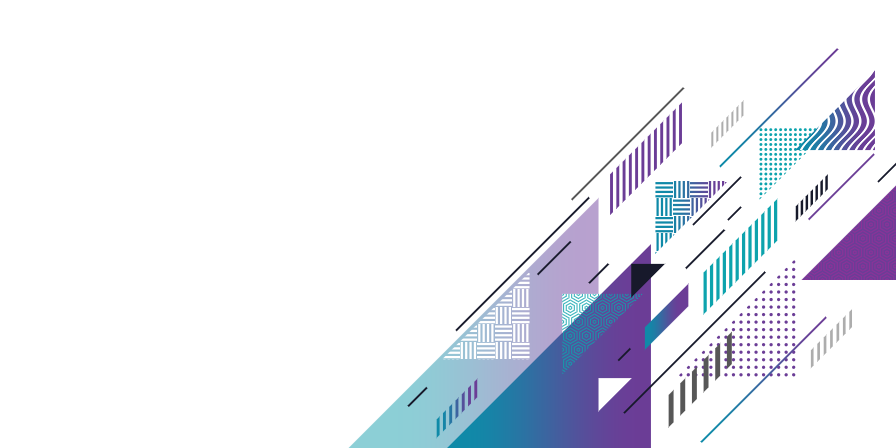
Give the GLSL for this background, as a Shadertoy shader.

```glsl
// Palette
const vec3 WHITE = vec3(1.0);
const vec3 TEAL = vec3(0.06, 0.54, 0.66);
const vec3 PURPLE = vec3(0.42, 0.24, 0.59);
const vec3 PALE_TEAL = vec3(0.55, 0.81, 0.84);
const vec3 PALE_PURPLE = vec3(0.72, 0.63, 0.81);
const vec3 MAGENTA = vec3(0.60, 0.18, 0.60);
const vec3 AQUA = vec3(0.05, 0.64, 0.68);
const vec3 INK = vec3(0.09, 0.10, 0.17);
const vec3 GRAY = vec3(0.34);
const vec3 SILVER = vec3(0.68);

// Sizes, in hundredths of the canvas height
const float LINE_WIDTH = 0.42;
const float WEAVE_CELL = 3.9;
const float WEAVE_LINES = 4.0;
const float HEX_SIZE = 3.6;
const float HEX_RINGS = 3.0;
const float WAVE_PERIOD = 1.75;
const vec2 UP_LEFT = vec2(-1.0, 1.0);
const vec2 DOWN_RIGHT = vec2(1.0, -1.0);

float pixel; // size of one pixel in design units

float cover(float inside) { return clamp(inside / pixel + 0.5, 0.0, 1.0); }

void paint(inout vec3 color, vec3 ink, float mask) { color = mix(color, ink, mask); }

vec3 ramp(vec3 from, vec3 to, float x, float start, float end) {
    return mix(from, to, smoothstep(start, end, x));
}

// Right triangle with two equal legs leaving its corner along dir
float corner(vec2 p, vec2 at, vec2 dir, float leg) {
    vec2 q = (p - at) * dir;
    return cover(min(min(q.x, q.y), (leg - q.x - q.y) * 0.7071));
}

// Diagonal stroke rising at 45 degrees
float diagonal(vec2 p, vec2 start, float run) {
    vec2 q = p - start;
    float along = (q.x + q.y) * 0.5;
    float across = LINE_WIDTH * 0.5 - abs(q.x - q.y) * 0.7071;
    return cover(min(across, min(along, run - along) * 1.4142));
}

// Row of upright bars climbing at 45 degrees
float bars(vec2 p, vec2 start, float gap, float count, float height, float width) {
    vec2 q = p - start;
    float nearest = clamp(floor(q.x / gap + 0.5), 0.0, count - 1.0) * gap;
    float rise = height * 0.5 - abs(q.y - q.x - height * 0.5);
    return cover(min(width * 0.5 - abs(q.x - nearest), rise * 0.7071));
}

float stripes(float x, float period, float width) {
    return cover(width * 0.5 - abs(fract(x / period) - 0.5) * period);
}

float dots(vec2 q, float gap, float radius) {
    return cover(radius - length(fract(q / gap) - 0.5) * gap);
}

// Checkerboard of upright and level line bundles
float weave(vec2 q) {
    vec2 cell = floor(q / WEAVE_CELL);
    float x = mod(cell.x + cell.y, 2.0) < 0.5 ? q.x : q.y;
    return stripes(x, WEAVE_CELL / WEAVE_LINES, 0.5);
}

// Nested rings on a hexagonal lattice
float hexRings(vec2 q) {
    vec2 size = vec2(1.0, 1.7320508), halfSize = size * 0.5;
    q /= HEX_SIZE;
    vec2 a = mod(q, size) - halfSize, b = mod(q - halfSize, size) - halfSize;
    vec2 g = abs(dot(a, a) < dot(b, b) ? a : b);
    float radius = max(g.x, dot(g, halfSize)) * HEX_SIZE;
    return stripes(radius, HEX_SIZE * 0.5 / HEX_RINGS, 0.25);
}

void mainImage(out vec4 fragColor, in vec2 fragCoord) {
    pixel = 100.0 / iResolution.y;
    vec2 p = fragCoord * pixel;
    vec3 color = WHITE;

    // Large triangles and the patterns laid over them
    paint(color, ramp(PALE_TEAL, PALE_PURPLE, p.x, 88.0, 132.0), corner(p, vec2(133.6, 0.0), UP_LEFT, 55.8));
    vec2 at = vec2(118.2, 19.8);
    paint(color, WHITE, corner(p, at, UP_LEFT, 19.5) * weave(p - at));
    at = vec2(125.5, 34.4);
    float hexArea = corner(p, at, DOWN_RIGHT, 18.0);
    paint(color, WHITE, hexArea);
    paint(color, ramp(TEAL, PURPLE, p.x, 102.0, 143.0), corner(p, vec2(145.3, 0.0), UP_LEFT, 45.5));
    paint(color, AQUA, hexArea * hexRings(p - at) * 0.8);

    // Patterned triangles on the right
    paint(color, mix(PURPLE, MAGENTA, hexRings(p) * 0.7), corner(p, vec2(210.0, 37.5), UP_LEFT, 31.1));
    at = vec2(169.3, 71.6);
    paint(color, AQUA, corner(p, at, DOWN_RIGHT, 16.4) * dots(p - at, 1.1, 0.32));
    float wave = p.x - 0.25 * p.y + 1.5 * sin(p.y * 0.5);
    vec3 waveInk = mix(ramp(TEAL, PURPLE, p.x, 178.0, 194.0), WHITE, stripes(wave, WAVE_PERIOD, 0.55));
    paint(color, waveInk, corner(p, vec2(195.3, 66.5), UP_LEFT, 17.8));
    at = vec2(146.3, 59.6);
    paint(color, ramp(TEAL, PURPLE, p.x, 148.0, 161.0), corner(p, at, DOWN_RIGHT, 16.2) * weave(p - at));
    at = vec2(178.0, 15.5);
    paint(color, PURPLE, corner(p, at, UP_LEFT, 27.2) * dots(p - at, 1.68, 0.36));

    // Small solid shapes
    paint(color, INK, corner(p, vec2(140.9, 41.1), DOWN_RIGHT, 7.5));
    paint(color, WHITE, corner(p, vec2(133.6, 15.6), DOWN_RIGHT, 7.4));
    paint(color, ramp(TEAL, PURPLE, p.x, 144.0, 152.0), bars(p, vec2(148.8, 26.8), 1.0, 1.0, 5.0, 9.7));

    // Bar groups
    paint(color, PURPLE, bars(p, vec2(136.5, 52.3), 1.4, 12.0, 9.1, 0.65));
    paint(color, AQUA, bars(p, vec2(157.4, 30.2), 1.43, 12.0, 9.3, 0.72));
    paint(color, SILVER, bars(p, vec2(159.0, 67.3), 1.12, 7.0, 3.3, 0.45));
    paint(color, INK, bars(p, vec2(177.9, 50.9), 1.1, 7.0, 3.3, 0.55));
    paint(color, SILVER, bars(p, vec2(181.3, 18.1), 1.43, 7.0, 4.0, 0.6));
    paint(color, GRAY, bars(p, vec2(149.8, 5.2), 2.6, 6.0, 7.2, 1.1));
    paint(color, ramp(TEAL, PURPLE, p.x, 98.0, 106.0), bars(p, vec2(97.8, 2.6), 1.4, 7.0, 4.1, 0.65));

    // Diagonal strokes
    paint(color, GRAY, diagonal(p, vec2(127.6, 55.4), 25.0));
    float dark = diagonal(p, vec2(101.8, 26.2), 29.7);
    dark = max(dark, diagonal(p, vec2(120.0, 38.7), 7.4));
    dark = max(dark, diagonal(p, vec2(131.5, 36.8), 4.3));
    dark = max(dark, diagonal(p, vec2(91.1, 9.3), 4.2));
    dark = max(dark, diagonal(p, vec2(138.0, 19.5), 2.7));
    dark = max(dark, diagonal(p, vec2(139.3, 7.8), 31.5));
    dark = max(dark, diagonal(p, vec2(153.1, 40.1), 8.6));
    dark = max(dark, diagonal(p, vec2(162.5, 50.9), 2.9));
    dark = max(dark, diagonal(p, vec2(154.7, 49.8), 10.7));
    dark = max(dark, diagonal(p, vec2(196.0, 59.4), 6.0));
    paint(color, INK, dark);
    paint(color, PURPLE, diagonal(p, vec2(180.5, 51.0), 14.6));
    paint(color, ramp(TEAL, PURPLE, p.x, 161.0, 187.0), diagonal(p, vec2(160.7, 62.8), 26.3));
    paint(color, ramp(TEAL, PURPLE, p.x, 157.0, 184.0), diagonal(p, vec2(156.5, 1.3), 27.9));

    fragColor = vec4(color, 1.0);
}
```
